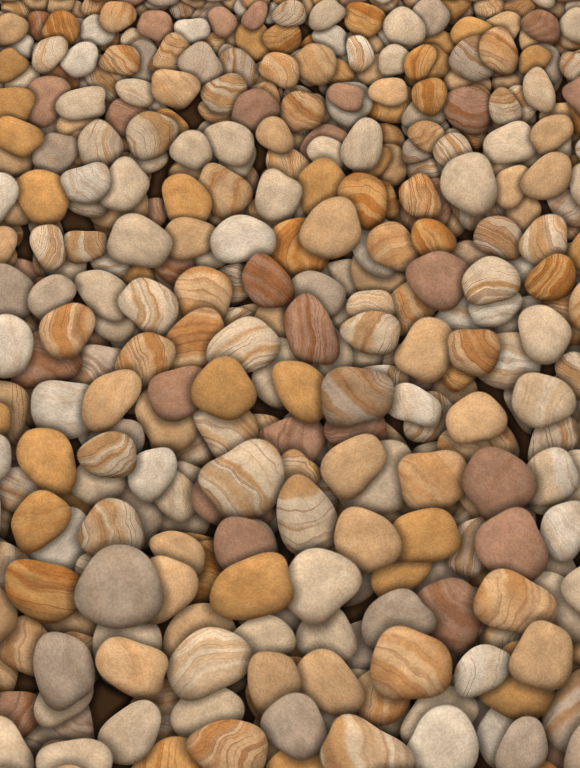
A Shadertoy shader for this texture:

```glsl
// A heap of rounded, banded river pebbles receding up the canvas.
// Rows shrink with distance; each stone is painted far to near over
// a soft contact shadow, in three layers from the depth to the top.

const float NEAR_SIZE = 0.101;  // stone pitch at the bottom edge
const float SHRINK = 0.0021;    // loss of pitch per row, halved
const vec3 GAP = vec3(0.24, 0.16, 0.095);
const vec3 RUST = vec3(0.50, 0.32, 0.21);

vec3 hash3(vec3 p) {
    p = fract(p * vec3(0.1031, 0.1030, 0.0973));
    p += dot(p, p.yxz + 33.33);
    return fract((p.xxy + p.yxx) * p.zyx);
}

float valueNoise(vec2 p) {
    vec2 i = floor(p), f = fract(p);
    f = f * f * (3.0 - 2.0 * f);
    float a = hash3(vec3(i, 7.0)).x;
    float b = hash3(vec3(i + vec2(1, 0), 7.0)).x;
    float c = hash3(vec3(i + vec2(0, 1), 7.0)).x;
    float d = hash3(vec3(i + vec2(1, 1), 7.0)).x;
    return mix(mix(a, b, f.x), mix(c, d, f.x), f.y);
}

float fbm(vec2 p) {
    return 0.55 * valueNoise(p) + 0.3 * valueNoise(p * 2.1 + 9.0)
         + 0.15 * valueNoise(p * 4.3 + 21.0);
}

mat2 rotation(float a) {
    float c = cos(a), s = sin(a);
    return mat2(c, s, -s, c);
}

// Height on the canvas of a row, and the row at a height
float rowHeight(float row) { return NEAR_SIZE * row - SHRINK * row * row; }
float rowAt(float y) {
    float size = sqrt(max(NEAR_SIZE * NEAR_SIZE - 4.0 * SHRINK * y, 0.0004));
    return (NEAR_SIZE - size) / (2.0 * SHRINK);
}

vec3 stoneColor(float pick) {
    vec3 c = vec3(0.83, 0.72, 0.59);                      // cream
    c = mix(c, vec3(0.82, 0.65, 0.47), step(0.28, pick)); // tan
    c = mix(c, vec3(0.79, 0.58, 0.35), step(0.53, pick)); // ochre
    c = mix(c, vec3(0.74, 0.64, 0.54), step(0.70, pick)); // grey
    c = mix(c, vec3(0.68, 0.51, 0.40), step(0.84, pick)); // red brown
    return mix(c, vec3(0.85, 0.77, 0.67), step(0.93, pick)); // pale
}

// Norm of a lumpy ellipse or soft box: 1 on the outline
float stoneNorm(vec2 q, float power, float phase) {
    vec2 a = pow(abs(q) + 0.0001, vec2(power));
    float angle = atan(q.y, q.x + 0.00001);
    float lumps = 0.04 * sin(2.0 * angle + phase) + 0.06 * sin(3.0 * angle + phase * 2.3)
                + 0.02 * sin(5.0 * angle + phase * 4.1);
    return pow(a.x + a.y, 1.0 / power) * (1.0 + lumps);
}

// Bands, blotches and grain in the frame of one stone
vec3 stoneSurface(vec2 q, vec3 rnd, vec3 look) {
    vec3 color = stoneColor(look.x) * (0.92 + 0.14 * rnd.z);
    vec2 seed = rnd.xy * 50.0;
    vec2 axis = rotation(look.z * 3.0 - 1.5) * q;
    float bend = (rnd.z - 0.5) * axis.x * axis.x + 0.55 * fbm(q * 1.1 + seed);
    float across = (axis.y + bend) * mix(3.0, 6.0, rnd.x);
    float broad = valueNoise(vec2(across, axis.x * 0.3) + seed);
    float fine = valueNoise(vec2(across * 3.1, axis.x * 0.5) + seed.yx);
    float banded = mix(0.12, 1.0, smoothstep(0.35, 0.8, look.y));
    color = mix(color, color * vec3(0.88, 0.76, 0.62), banded * smoothstep(0.3, 0.8, broad));
    color = mix(color, RUST, banded * 0.42 * smoothstep(0.52, 0.95, fine));
    color *= 0.88 + 0.24 * fbm(q * 2.2 + seed.yx);
    return color * (0.945 + 0.11 * valueNoise(q * 19.0 + seed));
}

float softLight(vec2 slope, float n) {
    vec3 normal = normalize(vec3(slope * n * n, sqrt(max(1.12 - n * n * n, 0.05))));
    float facing = dot(normal, normalize(vec3(-0.12, 0.55, 0.82)));
    return 0.53 + 0.53 * max(facing, -0.1);
}

// Paint one stone and its shadow over the colour beneath
vec3 paintStone(vec3 under, vec2 p, vec3 id, float size, float layer, float shift) {
    vec3 rnd = hash3(id + 3.0), look = hash3(id + 71.0), form = hash3(id + 137.0);
    vec2 jitter = (rnd.xy - 0.5) * vec2(0.5, 0.6);
    float row = id.y + 0.5 + jitter.y + 0.37 * layer;
    vec2 local = (p - vec2((id.x + jitter.x + shift) * size, rowHeight(row))) / size;
    float radius = 0.5 + 0.2 * (form.x - 0.4);
    mat2 turn = rotation((form.z - 0.5) * 2.6);
    vec2 q = (local * turn) / (radius * vec2(1.04, mix(0.68, 0.98, form.y)));
    float n = stoneNorm(q, mix(2.0, 3.2, look.z * look.z), rnd.z * 6.28);
    float d = (n - 1.0) * radius * 0.85;
    under *= 1.0 - 0.47 * (1.0 - smoothstep(-0.03, 0.14, d));
    float blur = 0.0013 / size;
    if (d > blur) return under;
    float light = softLight(turn * q, min(n, 1.0)) * mix(0.93, 1.03, 0.5 * layer);
    vec3 color = stoneSurface(q, rnd, look) * light;
    color *= mix(vec3(1.0), vec3(0.97, 0.90, 0.82), smoothstep(0.8, 0.4, light));
    return mix(color, under, smoothstep(-blur, blur, d));
}

void mainImage(out vec4 fragColor, in vec2 fragCoord) {
    vec2 p = (fragCoord - vec2(0.5 * iResolution.x, 0.0)) / iResolution.y;
    vec3 color = GAP;
    for (int k = 0; k < 3; k++) {
        float layer = float(k);
        float baseRow = floor(rowAt(p.y) - 0.37 * layer);
        for (int j = 2; j >= -2; j--) {
            float row = baseRow + float(j);
            float size = max(NEAR_SIZE - 2.0 * SHRINK * (row + 0.5 + 0.37 * layer), 0.015);
            float shift = hash3(vec3(row + 40.0, layer, 5.0)).x;
            // Even columns lie beneath odd ones
            for (int m = 0; m < 6; m++) {
                float parity = float(m / 3);
                float pair = floor((p.x / size - shift - parity) * 0.5 + 0.5);
                float column = 2.0 * (pair + float(m % 3 - 1)) + parity;
                color = paintStone(color, p, vec3(column, row, layer * 19.0), size, layer, shift);
            }
        }
    }
    fragColor = vec4(clamp(color, 0.0, 1.0), 1.0);
}
```
